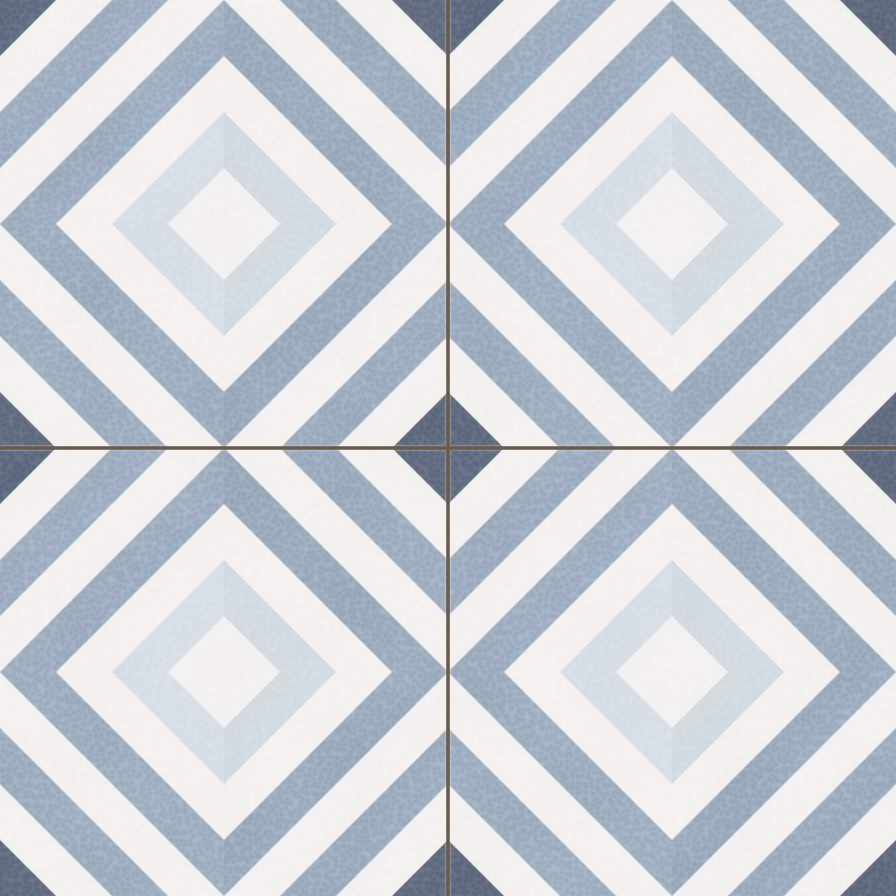
A three.js fragment shader for this pattern:

```glsl
// Two by two cement tiles of nested diamonds in white, pale and mid blue,
// with slate corners and brown joints. Bands come from the Manhattan distance
// to each tile centre; wrapped cellular grain and sines add the wear.

#define TILES 2.0
#define EDGE 0.0012
#define JOINT 0.0020
#define GRAIN_CELLS 170.0
#define GRAIN 0.075
#define CLOUD 0.012
#define WHITE vec3(0.955, 0.945, 0.940)
#define PALE vec3(0.840, 0.865, 0.890)
#define BLUE vec3(0.625, 0.685, 0.760)
#define SLATE vec3(0.390, 0.430, 0.510)
#define BROWN vec3(0.420, 0.350, 0.290)

varying vec2 vUv;

const float TAU = 6.2831853;

vec2 hash2(vec2 cell) {
  vec2 k = vec2(dot(cell, vec2(127.1, 311.7)), dot(cell, vec2(269.5, 183.3)));
  return fract(sin(k) * 43758.5);
}

// Distance to the nearest scattered point; cells wrap at the canvas edge.
float cellular(vec2 uv, float cells) {
  vec2 p = uv * cells;
  vec2 base = floor(p);
  float nearest = 2.0;
  for (int j = -1; j <= 1; j++) {
    for (int i = -1; i <= 1; i++) {
      vec2 cell = base + vec2(float(i), float(j));
      vec2 point = cell + hash2(mod(cell, cells));
      nearest = min(nearest, distance(p, point));
    }
  }
  return nearest;
}

// Broad mottling from sines with whole periods across the canvas.
float clouds(vec2 uv) {
  vec2 a = uv * TAU;
  float warp = sin(2.0 * a.x + 3.0 * a.y);
  return 0.5 * sin(5.0 * a.x - 3.0 * a.y + 1.5 * warp)
       + 0.3 * sin(7.0 * a.x + 8.0 * a.y - 2.0 * warp)
       + 0.2 * sin(13.0 * a.y - 11.0 * a.x + warp);
}

float above(float x, float limit, float soft) {
  return smoothstep(limit - soft, limit + soft, x);
}

float band(float x, float low, float high, float soft) {
  return above(x, low, soft) - above(x, high, soft);
}

void main() {
  // Tile space runs from -1 to 1; the corners lie at diamond distance 2.
  vec2 p = fract(vUv * TILES) * 2.0 - 1.0;
  float d = abs(p.x) + abs(p.y);
  float soft = EDGE * TILES * 2.0 * sqrt(2.0);

  // Nested diamond bands, each a quarter of the half tile wide.
  float pale = band(d, 0.25, 0.50, soft);
  float blue = band(d, 0.75, 1.00, soft) + band(d, 1.25, 1.50, soft);
  float slate = above(d, 1.75, soft);
  vec3 color = mix(WHITE, PALE, pale);
  color = mix(color, BLUE, blue);
  color = mix(color, SLATE, slate);

  // Printed grain and faint wear, stronger on the coloured bands.
  float ink = 0.25 + 0.15 * pale + 0.75 * (blue + slate);
  float grain = cellular(vUv, GRAIN_CELLS) - 0.48;
  color += ink * (GRAIN * grain + CLOUD * clouds(vUv));

  // Slight tone step along the vertical axis, fading out at tile edges.
  color -= 0.010 * (pale + blue) * sign(p.x) * (1.0 - abs(p.x));

  // Brown joints with a pale rim, crossing at the canvas centre.
  vec2 away = abs(vUv - 0.5);
  float rim = 1.0 - above(min(away.x, away.y), JOINT * 1.7, EDGE);
  float joint = 1.0 - above(min(away.x, away.y), JOINT, EDGE * 0.7);
  color = mix(color, WHITE, 0.25 * rim);
  color = mix(color, BROWN, joint);

  gl_FragColor = vec4(color, 1.0);
}
```
